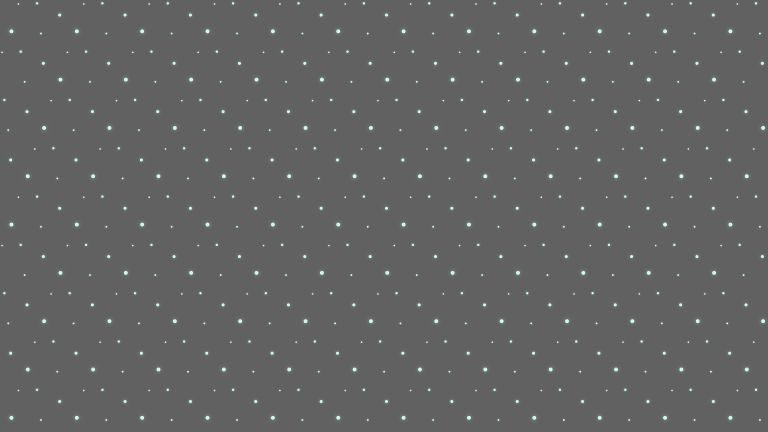
Give the GLSL for this pattern, as a Shadertoy shader.

```glsl
#define COLUMN_STEP 0.1513
#define ROW_STEP 0.11183
#define ROW_SHEAR 0.25
#define ANCHOR vec2(0.6695, 0.5920)
#define HALO_STRENGTH 0.22
#define HALO_SPREAD 1.5
#define BACKGROUND vec3(0.38)
#define DOT_COLOR vec3(0.77, 1.0, 0.92)

// Offset of each dot inside the repeat, then its radius (canvas heights)
const vec3 DOTS[5] = vec3[5](
    vec3( 0.0,     0.0,    0.0046),
    vec3(-0.0396,  0.0377, 0.0036),
    vec3( 0.0593,  0.0648, 0.0028),
    vec3( 0.0683, -0.0051, 0.0021),
    vec3( 0.0162,  0.0632, 0.0018)
);

// Vector from the nearest point of the sheared lattice
vec2 wrapToLattice(vec2 p) {
    float row = round(p.y / ROW_STEP);
    p -= row * vec2(ROW_SHEAR * COLUMN_STEP, ROW_STEP);
    p.x -= COLUMN_STEP * round(p.x / COLUMN_STEP);
    return p;
}

// Antialiased disc with a faint halo
float glowingDot(float dist, float radius, float pixel) {
    float disc = clamp((radius - dist) / pixel + 0.5, 0.0, 1.0);
    float falloff = dist / (radius * HALO_SPREAD);
    return max(disc, HALO_STRENGTH * exp(-falloff * falloff));
}

void mainImage(out vec4 fragColor, in vec2 fragCoord) {
    float pixel = 1.0 / iResolution.y;
    vec2 p = fragCoord * pixel - ANCHOR;

    float coverage = 0.0;
    for (int i = 0; i < 5; i++) {
        float dist = length(wrapToLattice(p - DOTS[i].xy));
        coverage = max(coverage, glowingDot(dist, DOTS[i].z, pixel));
    }

    fragColor = vec4(mix(BACKGROUND, DOT_COLOR, coverage), 1.0);
}
```
